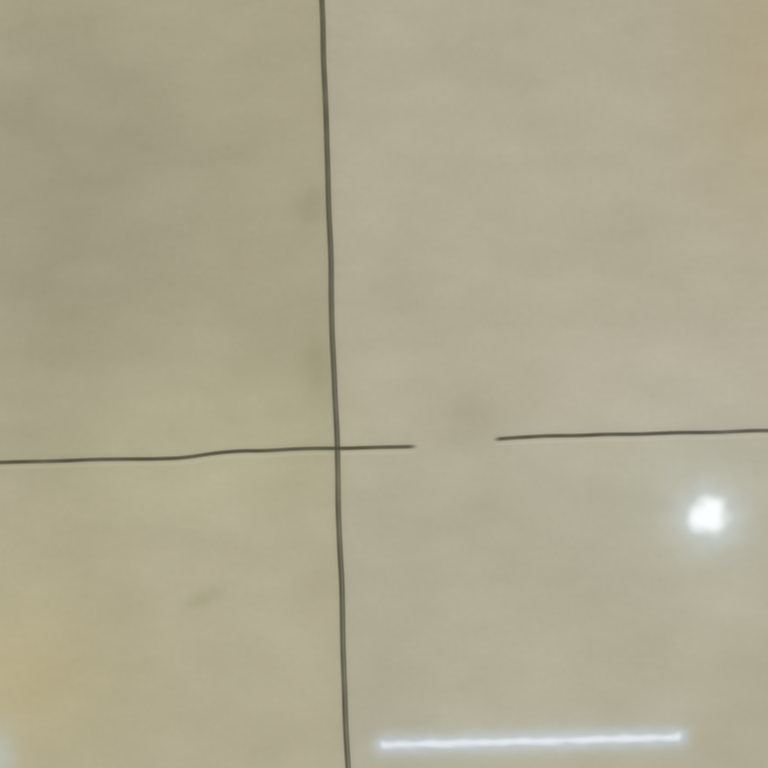
This texture is drawn by a WebGL 2 fragment shader. Its source:

```glsl
#version 300 es
precision highp float;
uniform vec2 u_resolution;
out vec4 fragColor;

vec2 hashGradient(vec2 cell) {
  vec2 h = vec2(dot(cell, vec2(127.1, 311.7)), dot(cell, vec2(269.5, 183.3)));
  return fract(sin(h) * 43758.55) * 2.0 - 1.0;
}

float gradientNoise(vec2 p) {
  vec2 i = floor(p), f = fract(p);
  vec2 w = f * f * f * (f * (f * 6.0 - 15.0) + 10.0);
  float a = dot(hashGradient(i), f);
  float b = dot(hashGradient(i + vec2(1, 0)), f - vec2(1, 0));
  float c = dot(hashGradient(i + vec2(0, 1)), f - vec2(0, 1));
  float d = dot(hashGradient(i + vec2(1, 1)), f - vec2(1, 1));
  return mix(mix(a, b, w.x), mix(c, d, w.x), w.y);
}

float fbm(vec2 p) {
  float sum = 0.0, amplitude = 0.5;
  for (int i = 0; i < 5; i++) {
    sum += amplitude * gradientNoise(p);
    p = mat2(1.6, 1.2, -1.2, 1.6) * p + 7.3;
    amplitude *= 0.5;
  }
  return sum;
}

// Soft elliptical blob, 1 at the centre
float blob(vec2 p, vec2 centre, vec2 radius) {
  vec2 q = (p - centre) / radius;
  return exp(-dot(q, q));
}

float segmentDistance(vec2 p, vec2 a, vec2 b) {
  vec2 along = b - a;
  return length(p - a - along * clamp(dot(p - a, along) / dot(along, along), 0.0, 1.0));
}

float stroke(float dist, float halfWidth, float soft) {
  return 1.0 - smoothstep(halfWidth - soft, halfWidth + soft, abs(dist));
}

void main() {
  vec2 uv = gl_FragCoord.xy / u_resolution;
  float soft = max(0.0018, 0.8 / min(u_resolution.x, u_resolution.y));

  // Slightly crooked joints dividing the floor into two by two tiles
  float jointX = 0.453 - 0.034 * uv.y + 0.003 * gradientNoise(vec2(uv.y * 10.0, 2.5));
  float jointY = 0.398 + 0.025 * uv.x + 0.008 * smoothstep(0.22, 0.33, uv.x)
               + 0.008 * smoothstep(0.53, 0.68, uv.x)
               + 0.003 * gradientNoise(vec2(uv.x * 13.0, 5.5));
  vec2 joint = uv - vec2(jointX, jointY);
  vec2 tile = smoothstep(vec2(-0.004, -0.05), vec2(0.004, 0.05), joint);

  // Glazed beige, uneven from tile to tile
  vec3 upper = mix(vec3(0.665, 0.64, 0.54), vec3(0.69, 0.662, 0.575), tile.x);
  vec3 lower = mix(vec3(0.69, 0.665, 0.565), vec3(0.69, 0.67, 0.58), tile.x);
  vec3 color = mix(lower, upper, tile.y);

  // Broad shading from the room
  color -= vec3(0.042, 0.04, 0.032) * blob(uv, vec2(0.06, 0.74), vec2(0.25, 0.26));
  color += vec3(0.03, 0.033, 0.022) * blob(uv, vec2(0.25, 0.44), vec2(0.22, 0.12));
  color += vec3(0.03, 0.018, -0.015) * blob(uv, vec2(0.03, 0.12), vec2(0.14, 0.14));
  color += vec3(0.0, -0.012, -0.03) * blob(uv, vec2(1.0, 0.9), vec2(0.09, 0.18));
  color += vec3(0.022, 0.028, 0.04) * blob(uv, vec2(0.9, 0.42), vec2(0.26, 0.2));

  // Clouds, faint streaks and fine grain in the glaze
  color += fbm(uv * 4.5 + 4.0) * vec3(0.05, 0.052, 0.055);
  color += fbm(uv * vec2(9.0, 18.0) + 31.0) * 0.04;
  color += gradientNoise(uv * 110.0) * 0.008;

  // Smudges beside the joint, on the lower left tile and in the worn gap
  float mottling = 0.8 + 1.2 * fbm(uv * 22.0);
  float smudge = blob(uv, vec2(0.405, 0.73), vec2(0.018, 0.026))
               + 0.9 * blob(uv, vec2(0.413, 0.53), vec2(0.02, 0.06))
               + 0.8 * blob(uv, vec2(0.268, 0.222 + 0.4 * (uv.x - 0.268)), vec2(0.028, 0.012))
               + 0.6 * blob(uv, vec2(0.61, 0.47), vec2(0.06, 0.05));
  color -= smudge * mottling * vec3(0.05, 0.048, 0.055);

  // Dark joints of uneven strength; the cross joint fades out over the gap
  float gap = smoothstep(0.53, 0.546, uv.x) * (1.0 - smoothstep(0.64, 0.654, uv.x));
  float wear = 0.86 + 0.25 * gradientNoise(uv * 28.0);
  float upright = stroke(joint.x, 0.0034, soft) * wear;
  float across = stroke(joint.y, 0.0022, soft) * wear * (1.0 - gap);
  vec3 grout = vec3(0.33, 0.315, 0.255);
  float paleCore = 0.13 * (1.0 - 0.7 * uv.y) * stroke(joint.x - 0.0008, 0.0012, soft);
  color *= 1.0 - 0.1 * exp(-abs(joint.x) / 0.004);
  color *= 1.0 - 0.08 * exp(-abs(joint.y) / 0.004) * (1.0 - gap);
  color += 0.025 * stroke(joint.y + 0.007, 0.002, 0.002) * (1.0 - gap);
  color = mix(color, grout + paleCore, upright);
  color = mix(color, grout - 0.02, across);

  // Reflected lamp with a ragged rim and a cool halo
  vec2 lampOffset = uv - vec2(0.923, 0.328);
  float lamp = length(lampOffset) + 0.012 * gradientNoise(uv * 45.0);
  float halo = 0.55 * exp(-pow(lamp / 0.042, 2.0)) + 0.2 * exp(-length(lampOffset) / 0.06);
  color = mix(color, vec3(0.84, 0.9, 0.94), halo);
  color = mix(color, vec3(0.99, 1.0, 1.0), 1.0 - smoothstep(0.01, 0.034, lamp));

  // Reflected tube light, ragged and wrapped in a wide pale glow
  float tube = segmentDistance(uv, vec2(0.5, 0.03), vec2(0.882, 0.04));
  float ragged = tube + 0.004 * gradientNoise(uv * vec2(40.0, 90.0));
  color = mix(color, vec3(0.78, 0.83, 0.87), 0.3 * exp(-tube / 0.022));
  color = mix(color, vec3(0.8, 0.85, 0.91), 0.6 * exp(-pow(ragged / 0.013, 2.0)));
  color = mix(color, vec3(0.9, 0.92, 0.94), 0.9 * (1.0 - smoothstep(0.0, 0.0075, ragged)));

  // Cool glint in the lower left corner
  color = mix(color, vec3(0.74, 0.79, 0.8), 0.5 * blob(uv, vec2(0.0, 0.015), vec2(0.022, 0.035)));

  fragColor = vec4(clamp(color, 0.0, 1.0), 1.0);
}
```
